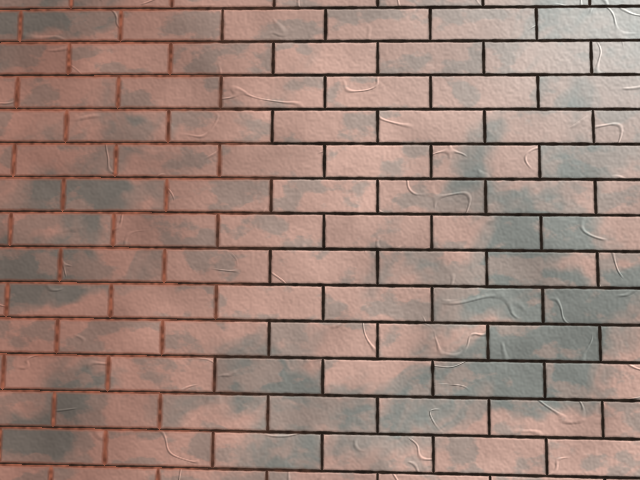
Give the GLSL for this texture, as a Shadertoy shader.

```glsl
// Weathered running-bond brick wall with pink and grey paint, lit from the upper right.

const vec2  PIVOT = vec2(0.509, 0.2274);    // joint crossing, measured from top left
const float COURSES = 14.02;                // courses per canvas height at the pivot
const float BRICKS_TOP = 6.18;              // bricks per canvas width, top edge
const float BRICKS_BOTTOM = 5.78;           // and bottom edge
const vec2  LENS = vec2(0.28, 1.0);         // growth of bricks to the right and downward
const float TILT = 0.035;                   // fanning of the courses
const float JOINT = 0.0031;                 // half joint width, in canvas heights
const float ROUGHNESS = 0.0026;             // raggedness of brick edges
const float RELIEF = 0.26;                  // strength of surface lighting

const vec3 GREY       = vec3(0.49, 0.50, 0.48);
const vec3 PINK       = vec3(0.72, 0.59, 0.54);
const vec3 GLARE      = vec3(0.85, 0.86, 0.84);
const vec3 RUST       = vec3(0.52, 0.31, 0.24);
const vec3 DARK_JOINT = vec3(0.15, 0.12, 0.10);
const vec3 WARM_TINT  = vec3(0.93, 0.83, 0.80);

float hash(vec2 p) {
    vec3 q = fract(vec3(p.xyx) * 0.1031);
    q += dot(q, q.yzx + 33.33);
    return fract((q.x + q.y) * q.z);
}

float noise(vec2 p) {
    vec2 i = floor(p), f = fract(p);
    f = f * f * (3.0 - 2.0 * f);
    return mix(mix(hash(i), hash(i + vec2(1, 0)), f.x),
               mix(hash(i + vec2(0, 1)), hash(i + vec2(1, 1)), f.x), f.y);
}

float fbm(vec2 p) {
    float sum = 0.0, amp = 0.5;
    for (int i = 0; i < 5; i++) {
        sum += amp * noise(p);
        p = mat2(1.6, 1.2, -1.2, 1.6) * p + 17.3;
        amp *= 0.5;
    }
    return sum / 0.97;
}

// Height of the plaster: fine grain plus sparse curved trowel ridges
float plaster(vec2 p, vec2 seed) {
    float grain = 0.55 * noise(p * 190.0) + 0.45 * noise(p * 95.0);
    vec2 q = p + seed * 7.0;
    float field = noise(q * vec2(13.0, 19.0) + 1.5 * noise(q * 9.0));
    float ridge = smoothstep(0.045, 0.0, abs(field - 0.5));
    return 0.65 * grain + ridge * smoothstep(0.54, 0.7, noise(q * 15.0 + 40.0));
}

void mainImage(out vec4 fragColor, in vec2 fragCoord) {
    vec2 uv = fragCoord / iResolution.xy;
    vec2 p = fragCoord / iResolution.y;
    float aspect = iResolution.x / iResolution.y;
    float px = 1.0 / iResolution.y;

    // Wall coordinates with slight perspective; y counts courses downward
    float down = 1.0 - uv.y;
    vec2 d = vec2(uv.x - PIVOT.x + 0.006 * down, down - PIVOT.y);
    vec2 rate = vec2(mix(BRICKS_TOP, BRICKS_BOTTOM, down),
                     COURSES * (1.0 - TILT * (uv.x - 0.5)));
    vec2 wall = d * rate - LENS * d * d;
    float course = floor(wall.y);
    wall.x += 0.5 * mod(course + 1.0, 2.0);
    vec2 id = floor(wall);
    vec2 seed = vec2(hash(id + 50.0), hash(id + 91.0));

    // Signed distance to the ragged brick outline, in canvas heights
    vec2 cell = vec2(aspect, 1.0) / (rate - 2.0 * LENS * d);
    vec2 local = (fract(wall) - 0.5) * cell;
    vec2 gap = abs(local) - 0.5 * cell + JOINT;
    float edge = max(gap.x, gap.y) + ROUGHNESS * (fbm(p * 60.0) - 0.5);
    float mortar = smoothstep(-px, px, edge);

    // Paint clouds: large slanted strokes, broken up by brick
    vec2 stroke = mat2(0.85, -0.5, 0.5, 0.85) * p * vec2(3.6, 5.2);
    float cloud = fbm(stroke + 1.2 * fbm(p * 5.0) + 0.25 * seed);
    float bias = 0.13 * exp(-9.0 * dot(uv - vec2(0.62, 0.72), uv - vec2(0.62, 0.72)))
               + 0.12 * exp(-9.0 * dot(uv - vec2(0.15, 1.0), uv - vec2(0.15, 1.0)));
    float pinkness = smoothstep(0.43, 0.61, cloud + bias + 0.12 * (seed.x - 0.5));
    float scuff = smoothstep(0.52, 0.66, fbm(p * vec2(16.0, 24.0) + seed * 9.0));
    pinkness = mix(pinkness, 1.0 - pinkness, 0.45 * scuff);

    vec3 color = mix(GREY, PINK, pinkness);
    color *= 0.94 + 0.08 * seed.y + 0.3 * (fbm(p * 9.0 + 5.0) - 0.5);

    // Surface relief and the lit upper rim of each brick
    vec2 toLight = vec2(0.0022, 0.0026);
    float slope = plaster(p, seed) - plaster(p + toLight, seed);
    color *= 1.0 + RELIEF * slope * mix(0.75, 1.2, uv.x);
    float rim = smoothstep(-0.005, -0.001, edge);
    float upper = smoothstep(0.25, 0.45, -local.y / cell.y);
    color *= 1.0 + rim * mix(-0.12, 0.16, upper);

    // Joints: rust on the left, deep shadow on the right and below each brick
    float shadow = smoothstep(0.22, 0.52, uv.x + 0.25 * (fbm(p * 8.0) - 0.5));
    float under = smoothstep(-0.001, 0.001, local.y) * step(gap.x, gap.y);
    vec3 joint = mix(RUST, DARK_JOINT, max(shadow, 0.75 * under));
    joint *= 0.75 + 0.5 * noise(p * 120.0);
    float rustBleed = smoothstep(-0.006, 0.0, edge) * (1.0 - shadow);
    color = mix(color, RUST * 1.15, 0.45 * rustBleed);

    // Light falls off to the left and glares at the upper right
    vec2 toGlare = (uv - vec2(1.03, 1.0)) * vec2(1.0, 0.9);
    float glare = exp(-11.0 * dot(toGlare, toGlare));
    color *= mix(WARM_TINT * 0.94, vec3(1.08), smoothstep(0.0, 0.65, uv.x));
    color = mix(color, GLARE * (1.0 + 0.3 * slope), 0.8 * glare);

    fragColor = vec4(clamp(mix(color, joint, mortar), 0.0, 1.0), 1.0);
}
```
